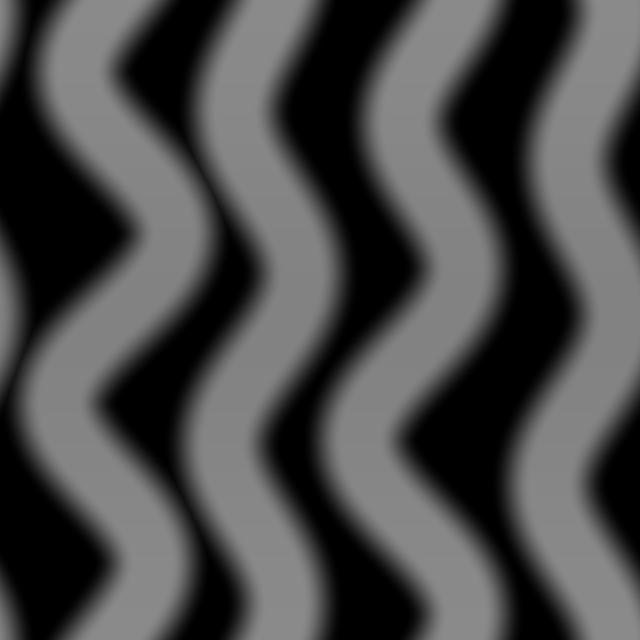
A Shadertoy shader for this pattern:

```glsl
const float TAU = 6.2831853;
const int STRANDS = 4;
const int STEPS = 16;
const float REACH = 0.11;       // vertical search range around a pixel
const float HALF_WIDTH = 0.06;
const float SOFTNESS = 0.032;   // half the width of the blurred edge

// Per-strand variation, one component per strand
const vec4 CENTRE = vec4(0.181, 0.408, 0.660, 0.920);
const vec4 SWING = vec4(0.074, 0.050, 0.064, 0.047);
const vec4 LAG = vec4(0.122, 0.185, 0.190, 0.255);
const vec4 DRIFT = vec4(0.022, 0.016, 0.033, 0.015);
const vec4 DRIFT_PEAK = vec4(0.26, 0.33, 0.18, 0.28);

// Two bends per tile plus one slow drift, both periodic in y
float strandOffset(float y, float swing, float lag, float drift, float peak) {
    return drift * cos(TAU * (y - peak)) - swing * cos(2.0 * TAU * (y - lag));
}

float segmentDistance(vec2 p, vec2 a, vec2 b) {
    vec2 ab = b - a;
    float t = clamp(dot(p - a, ab) / dot(ab, ab), 0.0, 1.0);
    return length(p - a - ab * t);
}

// True distance to one strand, so the band keeps its width through bends
float strandDistance(vec2 p, float centre, float swing, float lag, float drift, float peak) {
    p.x -= centre;
    p.x -= round(p.x);
    float y = p.y - REACH;
    vec2 previous = vec2(strandOffset(y, swing, lag, drift, peak), y);
    float nearest = 1.0;
    for (int i = 1; i <= STEPS; i++) {
        y = p.y + REACH * (2.0 * float(i) / float(STEPS) - 1.0);
        vec2 current = vec2(strandOffset(y, swing, lag, drift, peak), y);
        nearest = min(nearest, segmentDistance(p, previous, current));
        previous = current;
    }
    return nearest;
}

void mainImage(out vec4 fragColor, in vec2 fragCoord) {
    vec2 p = fragCoord / iResolution.xy;
    p.y = 1.0 - p.y;

    float nearest = 1.0;
    for (int i = 0; i < STRANDS; i++) {
        float d = strandDistance(p, CENTRE[i], SWING[i], LAG[i], DRIFT[i], DRIFT_PEAK[i]);
        nearest = min(nearest, d);
    }

    // Soft grey bands on black, slightly lighter towards the horizontal edges
    float band = 1.0 - smoothstep(HALF_WIDTH - SOFTNESS, HALF_WIDTH + SOFTNESS, nearest);
    float grey = 0.525 + 0.015 * cos(TAU * p.y);
    fragColor = vec4(vec3(grey * band), 1.0);
}
```
